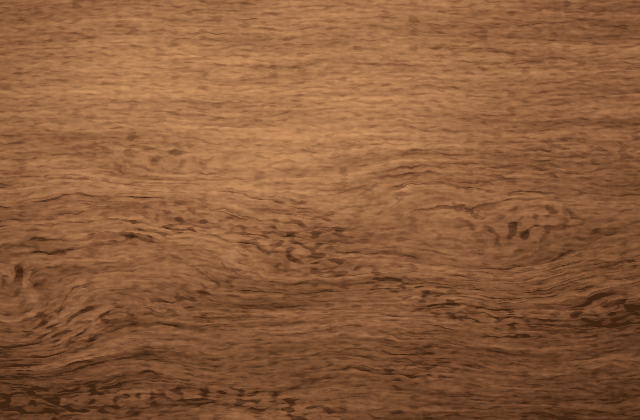
Give the GLSL for this texture, as a Shadertoy shader.

```glsl
// Brown polished wood board: flowing grain, thin broken veins, pores and soft light from above.

const vec3 DARK_WOOD  = vec3(0.25, 0.14, 0.07);
const vec3 MID_WOOD   = vec3(0.51, 0.33, 0.21);
const vec3 LIGHT_WOOD = vec3(0.80, 0.575, 0.385);

float hash(vec2 cell) {
    vec3 q = fract(vec3(cell.xyx) * vec3(0.1031, 0.1030, 0.0973));
    q += dot(q, q.yzx + 33.33);
    return fract((q.x + q.y) * q.z);
}

float cornerSlope(vec2 cell, vec2 offset) {
    float angle = 6.2832 * hash(cell);
    return dot(vec2(cos(angle), sin(angle)), offset);
}

// Gradient noise, roughly -1 to 1
float noise(vec2 p) {
    vec2 i = floor(p), f = fract(p);
    vec2 u = f * f * f * (f * (f * 6.0 - 15.0) + 10.0);
    vec2 e = vec2(1.0, 0.0);
    float low  = mix(cornerSlope(i, f), cornerSlope(i + e.xy, f - e.xy), u.x);
    float high = mix(cornerSlope(i + e.yx, f - e.yx), cornerSlope(i + 1.0, f - 1.0), u.x);
    return 1.4 * mix(low, high, u.y);
}

// Smooth oval hill that bends the grain around it
float swell(vec2 p, vec2 centre, vec2 radius, float height) {
    vec2 d = (p - centre) / radius;
    return height * exp(-dot(d, d));
}

// Height across the board after the grain has been bent
float grainHeight(vec2 p, float calm) {
    float h = p.y;
    h += mix(0.065, 0.035, calm) * noise(p * vec2(1.7, 3.4) + 7.3);
    h += mix(0.022, 0.010, calm) * noise(p * vec2(4.5, 9.0) + 21.0);
    h += mix(0.007, 0.004, calm) * noise(p * vec2(14.0, 28.0) + 43.0);
    h += swell(p, vec2(0.04, 0.22), vec2(0.18, 0.11), 0.15);
    h += swell(p, vec2(0.40, 0.59), vec2(0.18, 0.030), 0.045);
    h += swell(p, vec2(1.18, 0.39), vec2(0.36, 0.10), 0.10);
    h += swell(p, vec2(0.72, 0.33), vec2(0.20, 0.07), 0.06);
    return h;
}

// Growth line: one sharp edge, the other fading out
float vein(vec2 q, float fade) {
    float n = noise(q);
    return smoothstep(-0.07, 0.02, n) * exp(-fade * max(n, 0.0));
}

// Brightness of the lamp pool, high and left of centre
float lampLight(vec2 uv) {
    vec2 d = (uv - vec2(0.42, 0.80)) * vec2(0.92, 1.0);
    return 0.97 - 0.80 * sqrt(dot(d, d) + 0.012);
}

vec3 woodColour(float tone) {
    vec3 lower = mix(DARK_WOOD, MID_WOOD, clamp(tone / 0.46, 0.0, 1.0));
    return mix(lower, LIGHT_WOOD, clamp((tone - 0.46) / 0.54, 0.0, 1.0));
}

void mainImage(out vec4 fragColor, in vec2 fragCoord) {
    vec2 uv = fragCoord / iResolution.xy;
    vec2 p = fragCoord / iResolution.y;
    float calm = smoothstep(0.45, 0.80, p.y);
    float h = grainHeight(p, calm);
    float rough = h + 0.004 * noise(p * vec2(30.0, 65.0)) + 0.002 * noise(p * vec2(70.0, 130.0));
    float straight = mix(p.y, rough, 0.5);

    // Broad mottling and streaks along the grain
    float tone = lampLight(uv);
    tone += 0.09 * noise(p * vec2(2.2, 6.0) + 91.0);
    tone += 0.12 * noise(vec2(p.x * 0.9, h * 19.0));
    tone += 0.13 * noise(vec2(p.x * 2.4 + 5.0, rough * 55.0));
    tone += 0.12 * noise(vec2(p.x * 8.0, straight * 120.0));

    // Fine fibres and speckle
    tone += 0.10 * noise(p * vec2(42.0, 140.0));
    tone += 0.05 * noise(p * vec2(95.0, 150.0) + 63.0);

    // Dark veins, broken into uneven lengths
    float broken = smoothstep(-0.25, 0.35, noise(vec2(p.x * 13.0, straight * 40.0) + 13.0));
    float patches = smoothstep(-0.30, 0.30, noise(p * vec2(2.2, 5.0) + 57.0));
    float strength = mix(0.42, 0.20, calm) * mix(0.3, 1.0, broken) * mix(0.3, 1.0, patches);
    tone -= strength * vein(vec2(p.x * 0.8 + 3.0, rough * 21.0), 11.0);
    tone -= 0.65 * strength * vein(vec2(p.x * 1.5 + 31.0, rough * 46.0), 9.0);

    // Dark flecks gathered in the lower figure
    float fleck = smoothstep(0.05, 0.40, noise(vec2(p.x * 34.0, straight * 85.0)));
    float gathered = smoothstep(0.10, 0.50, noise(p * vec2(3.5, 10.0) + 75.0));
    tone -= 0.30 * fleck * gathered * (1.0 - 0.8 * calm);

    // Short fine pores
    float pore = smoothstep(0.15, 0.50, noise(vec2(p.x * 30.0, straight * 135.0) + 17.0));
    tone -= 0.14 * pore;

    fragColor = vec4(woodColour(tone), 1.0);
}
```
